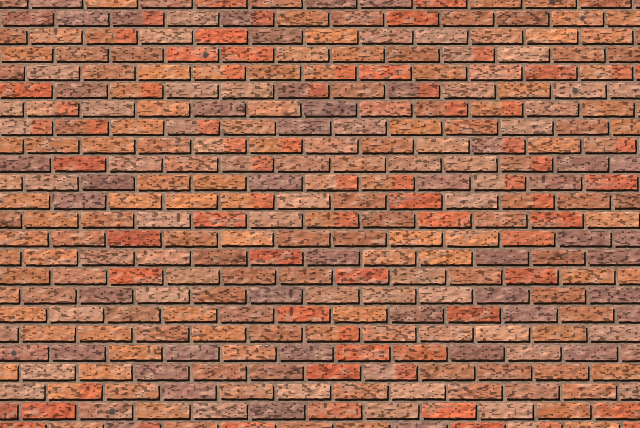
This texture is drawn by a Shadertoy shader. Its source:

```glsl
// Sunlit running-bond brick wall with weathered clay, pale mortar and cast shadows.

const vec3 CLAY   = vec3(0.71, 0.45, 0.34);
const vec3 ORANGE = vec3(0.83, 0.52, 0.34);
const vec3 PALE   = vec3(0.80, 0.61, 0.51);
const vec3 MAUVE  = vec3(0.60, 0.43, 0.39);
const vec3 RED    = vec3(0.84, 0.40, 0.27);
const vec3 MORTAR = vec3(0.66, 0.54, 0.46);
const vec3 SHADOW = vec3(0.10, 0.06, 0.035);
const vec3 PIT    = vec3(0.25, 0.25, 0.26);

// Wall layout in fractions of the canvas, measured from the top left.
const float FIRST_COURSE  = 0.0233;
const float COURSE_HEIGHT = 0.0417;
const float COURSE_GROWTH = 0.00009;
const float BRICK_PITCH   = 0.0859;
const float PITCH_GROWTH  = 0.00017;
const float BOND_CENTER   = 0.3867;
const float BRICK_LENGTH  = 3.0;   // in course heights

float hash(vec2 p) {
    vec3 q = fract(vec3(p.xyx) * 0.1031);
    q += dot(q, q.yzx + 33.33);
    return fract((q.x + q.y) * q.z);
}

float noise(vec2 p) {
    vec2 i = floor(p), f = fract(p);
    f = f * f * (3.0 - 2.0 * f);
    return mix(mix(hash(i), hash(i + vec2(1, 0)), f.x),
               mix(hash(i + vec2(0, 1)), hash(i + vec2(1, 1)), f.x), f.y);
}

float fbm(vec2 p) {
    float sum = 0.0, amp = 0.5;
    for (int i = 0; i < 4; i++) {
        sum += amp * noise(p);
        p = mat2(1.6, 1.2, -1.2, 1.6) * p + 7.3;
        amp *= 0.5;
    }
    return sum;
}

float boxDistance(vec2 p, vec2 halfSize, float radius) {
    vec2 d = abs(p) - halfSize + radius;
    return length(max(d, 0.0)) + min(max(d.x, d.y), 0.0) - radius;
}

float coverage(float d, float pixel) {
    return 1.0 - smoothstep(-0.6 * pixel, 0.6 * pixel, d);
}

// Course number, growing slowly in height down the wall.
float courseAt(float y) {
    float a = COURSE_HEIGHT, b = COURSE_GROWTH;
    return (sqrt(a * a + 4.0 * b * (y - FIRST_COURSE)) - a) / (2.0 * b);
}

vec3 brickTint(vec2 id) {
    vec3 c = mix(CLAY, ORANGE, hash(id + 3.7));
    c = mix(c, PALE, 0.7 * smoothstep(0.45, 1.0, hash(id + 17.1)));
    c = mix(c, MAUVE, 0.75 * smoothstep(0.72, 0.88, hash(id + 41.9)));
    c = mix(c, RED, 0.8 * smoothstep(0.84, 0.94, hash(id + 63.3)));
    return c * mix(0.92, 1.07, hash(id + 88.8));
}

vec3 brickFace(vec2 local, vec2 id, float edge) {
    vec2 p = local * vec2(2.6, 5.0) + 19.0 * vec2(hash(id), hash(id + 5.5)) + 20.0;
    float grain = fbm(p);
    float relief = grain - fbm(p + vec2(0.3, 0.5));
    vec3 c = brickTint(id);

    // Pale bloom, and a red burn on one end of some bricks.
    c = mix(c, PALE, 0.65 * smoothstep(0.45, 0.7, fbm(p * 0.6 + 31.0)));
    float burn = step(0.86, hash(id + 29.0)) * smoothstep(0.2, 0.4, local.x);
    c = mix(c, RED, 0.6 * burn);

    // Creased surface, dark pores and a lit rim.
    c *= 1.0 + 0.65 * relief;
    c *= 1.0 - 0.38 * smoothstep(0.64, 0.8, noise(p * 2.3 + 9.0));
    c *= 1.0 + 0.08 * smoothstep(-0.12, 0.0, edge) * step(local.y, 0.0);

    // A rare round pit.
    vec2 pit = vec2(hash(id + 71.0) * 2.0 - 1.0, 0.05);
    float dent = length(local - pit) - 0.15 + 0.08 * (grain - 0.5);
    return mix(c, PIT, 0.8 * step(0.975, hash(id + 55.0)) * (1.0 - smoothstep(-0.06, 0.06, dent)));
}

void mainImage(out vec4 fragColor, in vec2 fragCoord) {
    vec2 uv = fragCoord / iResolution.xy;
    uv.y = 1.0 - uv.y;
    float pixel = 1.0 / (iResolution.y * 0.0437);

    // Brick cell: every other course is shifted by half a brick.
    float course = courseAt(uv.y);
    float row = floor(course);
    float pitch = BRICK_PITCH + PITCH_GROWTH * row;
    float shift = 0.5 * mod(row + 1.0, 2.0) + 0.05 * (hash(vec2(row, 4.0)) - 0.5);
    float along = (uv.x - BOND_CENTER) / pitch + shift;
    vec2 id = vec2(floor(along), row) + 50.0;
    vec2 local = vec2((fract(along) - 0.5) * BRICK_LENGTH, fract(course) - 0.45);

    // Uneven brick outline and the shadow it throws to the lower right.
    vec2 wall = vec2(along * BRICK_LENGTH, course) + 80.0;
    float wobble = 0.07 * (fbm(wall * 3.5) - 0.47);
    vec2 halfSize = vec2(1.41, 0.40) - 0.025 * vec2(hash(id + 11.0), hash(id + 23.0));
    float faceEdge = boxDistance(local, halfSize, 0.06) + wobble;
    float shadowEdge = boxDistance(local - vec2(0.08, 0.115), halfSize, 0.04) + 0.7 * wobble;

    vec3 color = MORTAR * mix(0.65, 1.2, fbm(wall * 6.0));
    color = mix(color, SHADOW, 0.95 * coverage(shadowEdge, pixel));
    color = mix(color, brickFace(local, id, faceEdge), coverage(faceEdge, pixel));
    fragColor = vec4(clamp(color, 0.0, 1.0), 1.0);
}
```
